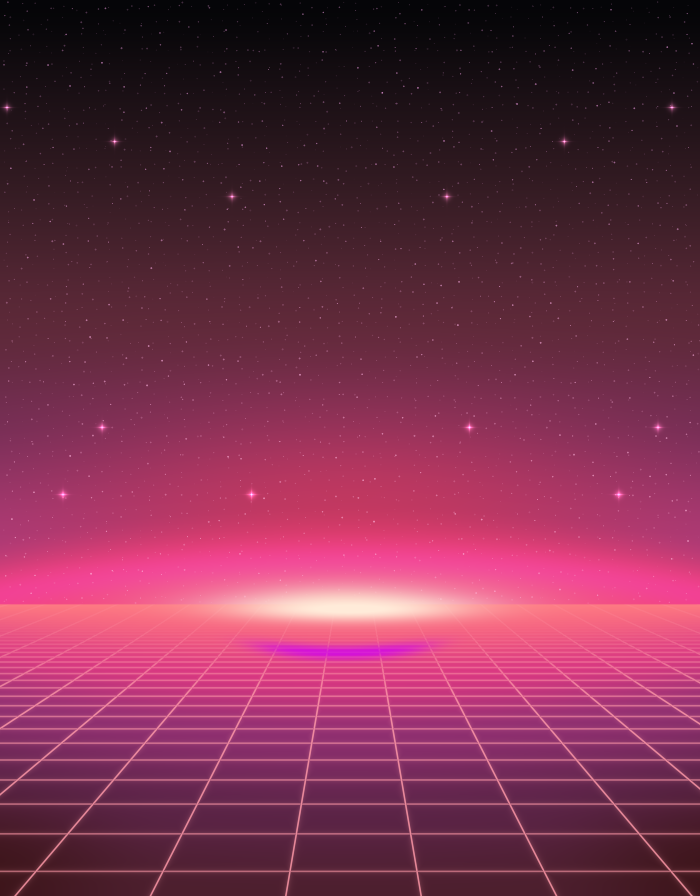
Reproduce this background procedurally as a WebGL 1 fragment shader.

```glsl
precision highp float;
// Retro night: starry pink sky, glowing horizon and a perspective neon grid floor.
uniform vec2 u_resolution;

const float HORIZON = 0.3255;

float hash(vec2 p) {
  return fract(sin(dot(p, vec2(127.1, 311.7))) * 43758.5453);
}

// Soft elliptical falloff around a centre
float glow(vec2 uv, vec2 center, vec2 radius) {
  vec2 d = (uv - center) / radius;
  return exp(-dot(d, d));
}

vec3 skyColor(vec2 uv) {
  float t = (uv.y - HORIZON) / (1.0 - HORIZON);
  float side = abs(uv.x - 0.5) * 2.0;
  vec3 col = mix(vec3(0.66, 0.23, 0.48), vec3(0.44, 0.18, 0.34), smoothstep(0.08, 0.31, t));
  col = mix(col, vec3(0.36, 0.16, 0.22), smoothstep(0.25, 0.48, t));
  col = mix(col, vec3(0.21, 0.11, 0.14), smoothstep(0.44, 0.72, t));
  col = mix(col, vec3(0.10, 0.06, 0.08), smoothstep(0.64, 0.88, t));
  col = mix(col, vec3(0.02, 0.02, 0.03), smoothstep(0.82, 1.0, t));

  // Warm dome, then the pink band bending down towards the sides
  col = mix(col, vec3(0.78, 0.22, 0.37), 0.9 * glow(uv, vec2(0.5, HORIZON + 0.09), vec2(0.42, 0.13)));
  float arc = t + 0.055 * side * side;
  col = mix(col, vec3(0.95, 0.25, 0.47), 1.0 - smoothstep(0.06, 0.17, arc));
  col = mix(col, vec3(0.95, 0.24, 0.60), 0.8 * exp(-pow((arc - 0.07) / 0.03, 2.0)));
  return mix(col, vec3(0.95, 0.60, 0.70), 0.9 * glow(uv, vec2(0.5, HORIZON), vec2(0.28, 0.036)));
}

// Jittered grid of tiny dots, positions in units of canvas height
float starDots(vec2 q, float cells, float seed, float px) {
  vec2 g = q * cells;
  vec2 id = floor(g);
  vec2 jitter = vec2(hash(id + seed), hash(id + seed + 17.3));
  float d = length(fract(g) - 0.2 - 0.6 * jitter) / cells;
  float r = mix(0.0002, 0.0010, hash(id + seed + 41.7));
  float strength = mix(0.25, 0.85, hash(id + seed + 73.1));
  return strength * (1.0 - smoothstep(r - 0.5 * px, r + 0.6 * px, d));
}

// Two bands of six four-pointed sparkles
float sparkles(vec2 uv, float aspect) {
  float sum = 0.0;
  for (int i = 0; i < 12; i++) {
    float k = mod(float(i), 6.0);
    float a = k * 1.2566;
    vec2 high = vec2(0.01 + 0.19 * k - 0.055 * sin(a) * (1.0 - cos(a)), 0.825 + 0.055 * cos(a));
    vec2 low = vec2(0.09 + 0.17 * k - 0.12 * sin(a), 0.448 + 0.075 * mod(k, 2.0));
    vec2 d = abs(uv - (i < 6 ? high : low)) * vec2(aspect, 1.0);
    float rays = exp(-d.x / 0.003 - d.y / 0.0007) + exp(-d.y / 0.003 - d.x / 0.0007);
    sum += 0.8 * rays + 0.25 * exp(-dot(d, d) / 0.00002);
  }
  return sum;
}

vec3 floorColor(vec2 uv) {
  float depth = HORIZON - uv.y;
  float side = abs(uv.x - 0.5) * 2.0;
  float bend = depth + 0.03 * side * side;
  vec3 col = mix(vec3(0.95, 0.33, 0.48), vec3(0.84, 0.19, 0.50), smoothstep(0.02, 0.085, bend));
  col = mix(col, vec3(0.56, 0.18, 0.44), smoothstep(0.075, 0.15, bend));
  col = mix(col, vec3(0.36, 0.14, 0.28), smoothstep(0.135, 0.24, bend));
  col = mix(col, vec3(0.30, 0.12, 0.18), smoothstep(0.22, 0.33, bend));
  col = mix(col, vec3(0.22, 0.07, 0.08), 0.8 * smoothstep(0.5, 1.1, side) * smoothstep(0.17, 0.31, depth));
  return mix(col, vec3(1.0, 0.50, 0.50), 0.85 * exp(-depth / 0.025));
}

// Violet arc below the bright core, thickest in the middle
float crescent(vec2 uv) {
  float curve = HORIZON - 0.054 + 0.5 * pow(uv.x - 0.49, 2.0);
  return exp(-pow((uv.y - curve) / 0.008, 2.0)) * exp(-pow((uv.x - 0.49) / 0.125, 4.0));
}

// Thin bright core plus a faint halo
float neonLine(float d, float px) {
  return 0.62 * (1.0 - smoothstep(0.0002, 0.0005 + px, d)) + 0.25 * exp(-d / 0.0025);
}

float gridLines(vec2 uv, float aspect, float px) {
  // Rails run towards a point above the horizon
  float spacing = 0.4346 * (0.445 - uv.y);
  float u = (uv.x - 0.505) / spacing;
  float slope = length(vec2(1.0, 0.4346 * u * aspect));
  float rail = neonLine(abs(fract(u) - 0.5) * spacing * aspect / slope, px);

  // Cross lines crowd together with distance
  float d = 0.388 - uv.y;
  float gap = d * d / 2.74;
  float cross = neonLine(abs(fract(2.74 / d - 0.1) - 0.5) * gap, px);
  cross = mix(0.25, cross, smoothstep(1.5 * px, 5.0 * px, gap));
  float fade = smoothstep(0.0, 0.12, HORIZON - uv.y);
  return max(rail * mix(0.25, 1.0, fade), cross * mix(0.3, 0.72, fade));
}

void main() {
  vec2 uv = gl_FragCoord.xy / u_resolution;
  float aspect = u_resolution.x / u_resolution.y;
  float px = 1.0 / u_resolution.y;
  vec2 q = uv * vec2(aspect, 1.0);

  // Stars turn brighter and pinker towards the horizon
  vec3 sky = skyColor(uv);
  float dots = starDots(q, 46.0, 3.0, px) + 0.5 * starDots(q + 0.37, 62.0, 9.0, px);
  vec3 starTint = mix(vec3(1.0, 0.70, 0.85), vec3(0.85, 0.55, 0.80), smoothstep(0.4, 0.9, uv.y));
  sky = mix(sky, starTint, min(0.8 * dots, 1.0));
  sky += vec3(1.0, 0.50, 0.78) * sparkles(uv, aspect);

  // The floor is held at the horizon so that it stays finite in the sky
  vec2 base = vec2(uv.x, min(uv.y, HORIZON));
  float violet = crescent(base);
  vec3 ground = mix(floorColor(base), vec3(0.82, 0.04, 0.88), 0.95 * violet);
  float lines = gridLines(base, aspect, px) * (1.0 - 0.65 * violet);
  ground = mix(ground, vec3(1.0, 0.60, 0.66), min(lines, 1.0));
  vec3 col = mix(ground, sky, smoothstep(HORIZON - px, HORIZON + px, uv.y));

  // Cream core lying across the horizon, with a paler dome above
  float core = glow(uv, vec2(0.5, HORIZON - 0.005), vec2(0.16, 0.013));
  float dome = glow(uv, vec2(0.49, HORIZON + 0.002), vec2(0.13, 0.017));
  col = mix(col, vec3(0.98, 0.80, 0.74), 0.8 * dome);
  col = mix(col, vec3(1.0, 0.92, 0.85), min(1.1 * core, 1.0));
  gl_FragColor = vec4(clamp(col, 0.0, 1.0), 1.0);
}
```
